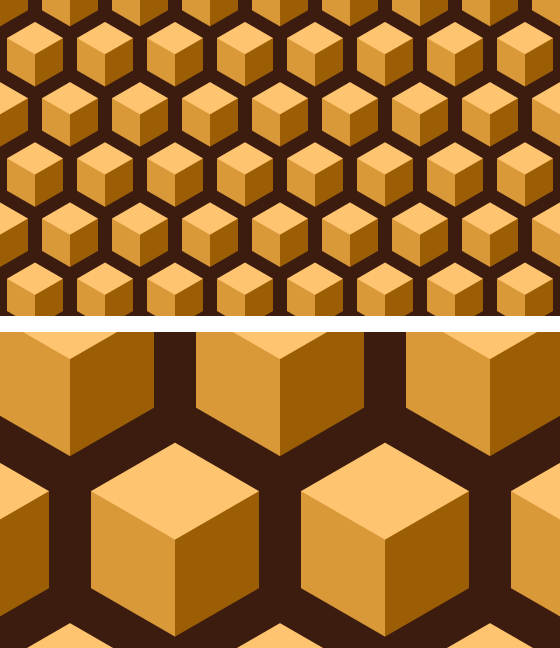
Top, the full canvas; bottom, a detail of the centre.
Reproduce this pattern procedurally as a WebGL 2 fragment shader.

```glsl
#version 300 es
precision highp float;
// Staggered rows of shaded cubes on a dark ground, separated by even bands.
// Two interleaved rectangular lattices give the nearest cube centre; a hexagon
// distance cuts its outline and three seams split it into flat faces.

#define COLUMNS 8.0                   // cubes across the canvas
#define ROW_STEP 0.859375             // row spacing, in column widths
#define ORIGIN vec2(0.5, 0.302)       // centre of the lowest left cube
#define APOTHEM 0.4                   // half the width of a cube
#define GROUND_COLOR vec3(0.23, 0.11, 0.06)
#define TOP_COLOR vec3(1.00, 0.77, 0.44)
#define LEFT_COLOR vec3(0.85, 0.60, 0.22)
#define RIGHT_COLOR vec3(0.61, 0.37, 0.02)

uniform vec2 u_resolution;
out vec4 fragColor;

const vec2 SLOPE = vec2(0.5, 0.866025); // unit normal of the slanted edges

// Offset from the nearest centre of the staggered lattice.
vec2 nearestCell(vec2 p) {
    vec2 period = vec2(1.0, 2.0 * ROW_STEP);
    vec2 even = mod(p + 0.5 * period, period) - 0.5 * period;
    vec2 odd = mod(p, period) - 0.5 * period;
    return dot(even, even) < dot(odd, odd) ? even : odd;
}

// Signed distance to the sides of a hexagon standing on a corner.
float hexagon(vec2 p, float apothem) {
    p = abs(p);
    return max(p.x, dot(p, SLOPE)) - apothem;
}

// Coverage of the region where the distance is negative.
float coverage(float d, float pixel) {
    return clamp(0.5 - d / pixel, 0.0, 1.0);
}

void main() {
    float pixel = COLUMNS / u_resolution.x;
    vec2 cell = nearestCell(gl_FragCoord.xy * pixel - ORIGIN);

    // Faces: the sides meet at x = 0, the top lies above two slanted seams.
    float topSeam = dot(vec2(abs(cell.x), -cell.y), SLOPE);
    vec3 cube = mix(RIGHT_COLOR, LEFT_COLOR, coverage(cell.x, pixel));
    cube = mix(cube, TOP_COLOR, coverage(topSeam, pixel));

    // Cube outline over the ground.
    float outline = coverage(hexagon(cell, APOTHEM), pixel);
    fragColor = vec4(mix(GROUND_COLOR, cube, outline), 1.0);
}
```
